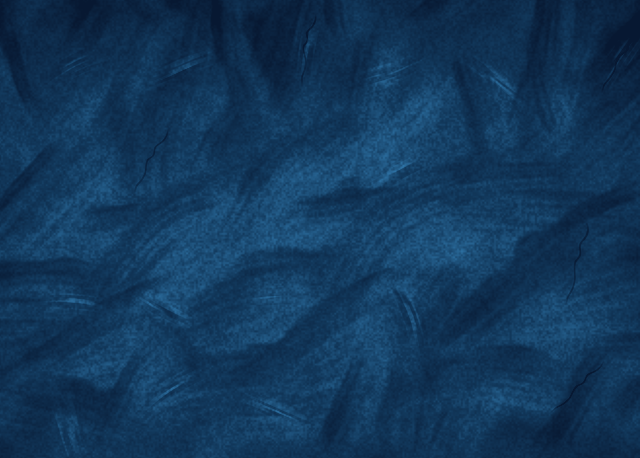
Give the GLSL for this texture, as a WebGL 1 fragment shader.

```glsl
precision highp float;

uniform vec2 u_resolution;

#define DEEP vec3(0.028, 0.095, 0.195)
#define MIDDLE vec3(0.070, 0.225, 0.365)
#define LIGHT vec3(0.165, 0.420, 0.610)
#define BASE_TONE 0.48
#define TONE_SPREAD 0.34
#define OPACITY 0.74
#define BRISTLE_DEPTH 0.24
#define GRAIN_DENSITY 235.0
#define GRAIN_DEPTH 0.40
#define REPEAT_WIDTH 0.507

float hash(vec2 p) {
  vec3 q = fract(p.xyx * 0.1031);
  q += dot(q, q.yzx + 33.33);
  return fract((q.x + q.y) * q.z);
}

float noise(vec2 p) {
  vec2 i = floor(p), f = fract(p);
  f *= f * (3.0 - 2.0 * f);
  return mix(mix(hash(i), hash(i + vec2(1.0, 0.0)), f.x),
             mix(hash(i + vec2(0.0, 1.0)), hash(i + 1.0), f.x), f.y);
}

float fbm(vec2 p) {
  float sum = 0.0, weight = 0.5;
  for (int i = 0; i < 4; i++) {
    sum += weight * noise(p);
    p = mat2(1.6, 1.2, -1.2, 1.6) * p + 7.3;
    weight *= 0.5;
  }
  return sum;
}

// Coordinates along and across a bent stroke
vec2 strokeSpace(vec2 d, float angle, float bend) {
  float c = cos(angle), s = sin(angle);
  vec2 q = vec2(c * d.x + s * d.y, c * d.y - s * d.x);
  q.y += bend * q.x * q.x;
  return q;
}

// Brush stroke: crisp dark upper edge, soft pale lower side
void paint(inout float tone, vec2 d, float angle, vec2 size, float bend, float paintTone, float seed) {
  vec2 q = strokeSpace(d, angle, bend);
  vec2 n = q / size;
  if (abs(n.x) > 1.3 || abs(n.y) > 1.3) return;
  float bristle = noise(q * vec2(7.0, 105.0) + seed * 91.0) - 0.5;
  float rough = noise(q * 15.0 + seed * 37.0) - 0.5;
  float edge = n.y + 0.35 * rough + 0.06 * bristle;
  float cover = (1.0 - smoothstep(0.80, 1.0, edge)) * smoothstep(-1.0, -0.1, edge);
  cover *= 1.0 - smoothstep(0.4, 1.0, abs(n.x) + 0.3 * (bristle + rough));
  float shade = mix(0.18, -0.22, smoothstep(-0.6, 0.9, n.y));
  tone = mix(tone, paintTone + shade + BRISTLE_DEPTH * bristle, cover * OPACITY);
}

// Jittered grid of strokes, steeper toward the top
void scatterStrokes(inout float tone, vec2 p, float cell, float seed) {
  vec2 home = floor(p / cell);
  for (int y = -1; y <= 1; y++) {
    for (int x = -1; x <= 1; x++) {
      vec2 id = home + vec2(float(x), float(y));
      vec2 key = id + 50.0 + seed * 17.0;
      float h = hash(key), k = hash(key + 31.7);
      vec2 center = (id + 0.5 + 0.6 * (vec2(h, k) - 0.5)) * cell;
      float angle = mix(0.45, 1.45, smoothstep(0.4, 0.8, center.y)) + 1.5 * (hash(key + 9.2) - 0.5);
      vec2 size = cell * vec2(0.65, mix(0.18, 0.38, h));
      float paintTone = BASE_TONE + TONE_SPREAD * (hash(key + 63.1) - 0.5);
      paint(tone, p - center, angle, size, (k - 0.3) * 0.5 / cell, paintTone, h + k);
    }
  }
}

// Sparse dry-brush highlights and thin dark scratches
void addMarks(inout float tone, vec2 p) {
  const float cell = 0.24;
  vec2 home = floor(p / cell);
  for (int y = -1; y <= 1; y++) {
    for (int x = -1; x <= 1; x++) {
      vec2 id = home + vec2(float(x), float(y));
      float h = hash(id + 83.0), k = hash(id + 127.0);
      vec2 d = p - (id + 0.25 + 0.5 * vec2(h, k)) * cell;
      vec2 q = strokeSpace(d, mix(-1.3, 1.3, k), 2.5 * (h - 0.5));
      float streak = smoothstep(0.4, 0.85, noise(q * vec2(14.0, 190.0) + h * 57.0));
      vec2 patchPos = q / vec2(0.05, 0.022);
      tone += 0.38 * step(0.5, h) * streak * exp(-dot(patchPos, patchPos));
      float taper = max(0.0, 1.0 - abs(q.x) / 0.09);
      float line = 1.0 - smoothstep(0.0006, 0.0032, abs(q.y + 0.012 * (noise(q.xx * 30.0) - 0.5)));
      tone -= 0.28 * step(0.78, k) * line * smoothstep(0.0, 0.3, taper);
    }
  }
}

void main() {
  vec2 uv = gl_FragCoord.xy / u_resolution;
  vec2 p = gl_FragCoord.xy / u_resolution.y;
  vec2 warped = p + 0.035 * (vec2(noise(p * 6.0), noise(p * 6.0 + 40.0)) - 0.5);

  float tone = BASE_TONE + 0.5 * (fbm(p * 4.0) - 0.47);
  scatterStrokes(tone, warped, 0.52, 1.0);
  scatterStrokes(tone, warped, 0.35, 2.0);
  scatterStrokes(tone, warped, 0.23, 3.0);

  // Broad leaf, ridge and mound swept twice across the lower half
  paint(tone, warped - vec2(1.20, 0.40), 0.62, vec2(0.30, 0.085), 0.3, 0.36, 5.0);
  for (int i = 0; i < 2; i++) {
    vec2 d = warped - vec2(float(i) * REPEAT_WIDTH, 0.0);
    paint(tone, d - vec2(0.36, 0.42), 0.85, vec2(0.25, 0.16), 1.6, 0.58, 6.0);
    paint(tone, d - vec2(0.51, 0.17), 0.15, vec2(0.22, 0.08), 1.0, 0.42, 7.0);
    paint(tone, d - vec2(0.20, 0.26), 0.55, vec2(0.23, 0.065), 0.6, 0.42, 8.0);
    paint(tone, d - vec2(0.37, 0.25), -1.0, vec2(0.13, 0.06), 0.8, 0.38, 9.0);
  }
  addMarks(tone, warped);

  // Mottling and darkened borders
  tone += 0.26 * (fbm(p * 13.0) - 0.47);
  tone -= 0.27 * smoothstep(0.70, 1.0, uv.y) + 0.13 * (1.0 - smoothstep(0.0, 0.22, uv.y));
  tone -= 0.12 * smoothstep(0.35, 0.55, abs(uv.x - 0.5));
  tone += 0.10 * exp(-7.0 * dot(uv - vec2(0.5, 0.42), uv - vec2(0.5, 0.42)));

  // Fine canvas grain, stronger where paint is pale
  float grain = 0.65 * noise(p * GRAIN_DENSITY) + 0.35 * noise(p.yx * GRAIN_DENSITY * 0.48 + 19.0) - 0.5;
  tone += GRAIN_DEPTH * grain * (0.35 + 0.9 * clamp(tone, 0.0, 1.0));

  tone = clamp(tone, 0.0, 1.15);
  vec3 color = mix(DEEP, MIDDLE, min(tone * 2.0, 1.0));
  color = mix(color, LIGHT, max(tone * 2.0 - 1.0, 0.0));
  gl_FragColor = vec4(color, 1.0);
}
```
